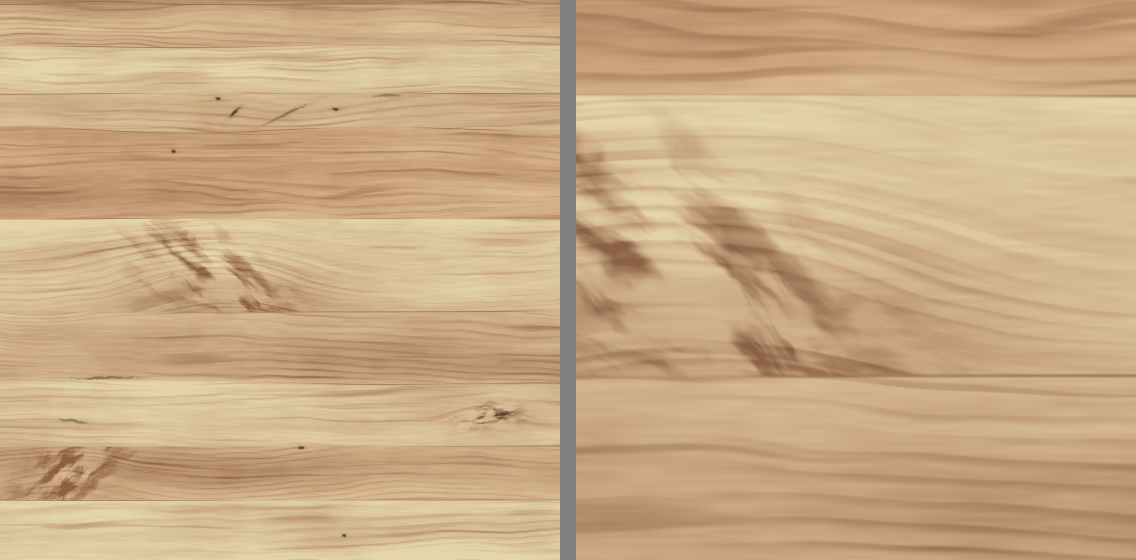
Left: the whole. Right: its middle third, enlarged.
This texture is drawn by a Shadertoy shader. Its source:

```glsl
#define GRAIN_WARP 0.065
#define BAND_CONTRAST 0.72
#define RING_DENSITY 85.0
#define RING_DEPTH 0.22
#define THREAD_DEPTH 0.28
#define FIBRE_DEPTH 0.24
#define SEAM_WIDTH 0.0018
#define MARK_WIDTH 0.0032

const vec3 DARK_WOOD = vec3(0.62, 0.47, 0.35);
const vec3 MID_WOOD = vec3(0.78, 0.65, 0.505);
const vec3 PALE_WOOD = vec3(0.885, 0.82, 0.66);
const vec3 SEAM_COLOR = vec3(0.50, 0.36, 0.26);
const vec3 MARK_COLOR = vec3(0.30, 0.21, 0.15);
const vec3 WARM_TINT = vec3(1.02, 0.98, 0.955);

// Plank borders from bottom to top
const float EDGES[11] = float[](0.0, 0.107, 0.203, 0.320, 0.443, 0.609,
                                0.768, 0.833, 0.918, 0.993, 1.0);
// Per plank: tone, rise in tone to the top, warmth, softness of lower border
const vec4 PLANKS[10] = vec4[](
    vec4(0.95, 0.04, 0.0, 0.0), vec4(0.56, -0.06, 0.5, 0.0),
    vec4(0.76, 0.20, 0.1, 0.0), vec4(0.58, 0.30, 0.2, 0.006),
    vec4(0.82, 0.26, 0.1, 0.001), vec4(0.55, 0.02, 0.9, 0.0),
    vec4(0.68, 0.06, 0.3, 0.006), vec4(0.90, 0.04, 0.0, 0.0),
    vec4(0.60, -0.10, 0.5, 0.004), vec4(0.25, 0.00, 0.3, 0.0));
// Figured areas: centre, angle, size
const vec4 SWIRLS[3] = vec4[](vec4(0.385, 0.503, -0.60, 1.0),
    vec4(0.125, 0.153, 0.65, 0.75), vec4(0.875, 0.257, 0.08, 0.35));
// Pits and checks: centre, half length, angle
const vec4 MARKS[11] = vec4[](
    vec4(0.895, 0.260, 0.020, 0.10), vec4(0.538, 0.201, 0.006, 0.0),
    vec4(0.310, 0.731, 0.005, 0.0), vec4(0.615, 0.043, 0.004, 0.0),
    vec4(0.420, 0.800, 0.013, 0.80), vec4(0.690, 0.829, 0.030, 0.06),
    vec4(0.510, 0.795, 0.045, 0.45), vec4(0.190, 0.325, 0.060, 0.03),
    vec4(0.600, 0.805, 0.008, 0.0), vec4(0.130, 0.248, 0.030, -0.15),
    vec4(0.390, 0.825, 0.006, -0.3));

float hash(vec2 p) {
    p = fract(p * vec2(0.1031, 0.1137));
    p += dot(p, p.yx + 33.33);
    return fract((p.x + p.y) * p.x * 17.0);
}
float noise(vec2 p) {
    vec2 cell = floor(p), f = fract(p);
    f = f * f * (3.0 - 2.0 * f);
    return mix(mix(hash(cell), hash(cell + vec2(1, 0)), f.x),
               mix(hash(cell + vec2(0, 1)), hash(cell + vec2(1, 1)), f.x), f.y);
}
float fbm(vec2 p) {
    float sum = 0.0, weight = 0.533;
    for (int i = 0; i < 4; i++, weight *= 0.5, p = p * 2.03 + 19.7)
        sum += weight * noise(p);
    return sum;
}
// Coordinates of d in a frame turned by the angle
vec2 turned(vec2 d, float angle) {
    return d * mat2(cos(angle), sin(angle), -sin(angle), cos(angle));
}

vec3 wood(vec2 p, int i) {
    vec4 plank = PLANKS[i];
    float height = (p.y - EDGES[i]) / (EDGES[i + 1] - EDGES[i]);
    vec2 seed = vec2(37.3, 61.7) * float(i + 1);
    float v = p.y + GRAIN_WARP * (fbm(p * vec2(2.0, 5.0) + seed) - 0.5);
    // Swirls lift the grain, with a brown lens and dark slanted ripples
    float figure = 0.0;
    for (int k = 0; k < 3; k++) {
        vec4 s = SWIRLS[k];
        if (s.y < EDGES[i] || s.y > EDGES[i + 1]) continue;
        vec2 d = (p - s.xy) / s.w;
        vec2 lift = d / vec2(0.2, 0.11), lens = (d - vec2(0.07, -0.02)) / vec2(0.24, 0.055);
        v -= 0.06 * s.w * exp(-dot(lift, lift));
        vec2 q = turned(d, s.z);
        q.y += 0.04 * (fbm(d * 16.0 + seed) - 0.5);
        vec2 e = q / vec2(0.14, 0.06);
        float ripple = fbm(q * vec2(19.0, 58.0) + seed);
        figure += 0.22 * exp(-dot(lens, lens))
                + exp(-dot(e, e)) * (0.1 + 1.3 * (smoothstep(0.38, 0.78, ripple) - 0.22));
    }
    // Broad bands, growth rings, sparse threads and fine fibres along the grain
    float bands = fbm(vec2(p.x * 1.1, v * 26.0) + seed);
    float phase = fract(v * RING_DENSITY + 5.0 * noise(vec2(p.x * 1.6, v * 9.0) + seed));
    float ring = smoothstep(0.4, 0.85, phase) * smoothstep(1.0, 0.85, phase);
    ring *= smoothstep(0.35, 0.8, noise(vec2(p.x * 3.0, v * 30.0) + seed + 7.0));
    float thread = smoothstep(0.68, 0.95, noise(vec2(p.x * 5.0, v * 190.0) + seed));
    float fibre = 0.5 * noise(vec2(p.x * 9.0, v * 260.0) + seed + 5.0)
                + 0.5 * noise(vec2(p.x * 40.0, p.y * 400.0));
    float blotch = fbm(p * vec2(8.0, 12.0) + seed + 3.0);
    float tone = plank.x + plank.y * (height * height - 0.33) - figure
               + BAND_CONTRAST * (bands - 0.5) + 0.3 * (blotch - 0.5)
               - RING_DEPTH * ring - THREAD_DEPTH * thread + FIBRE_DEPTH * (fibre - 0.4);
    tone = clamp(tone, -0.25, 1.04);
    vec3 color = tone < 0.5 ? mix(DARK_WOOD, MID_WOOD, tone * 2.0)
                            : mix(MID_WOOD, PALE_WOOD, tone * 2.0 - 1.0);
    return color * mix(vec3(1.0), WARM_TINT, plank.z);
}

void mainImage(out vec4 fragColor, in vec2 fragCoord) {
    vec2 p = fragCoord / iResolution.xy;
    float pixel = 1.0 / iResolution.y;
    vec3 color = wood(p, 0);
    // Planks, sharp or melting into each other, with worn glue seams
    for (int i = 1; i < 10; i++) {
        float soft = PLANKS[i].w, wave = noise(vec2(p.x * 3.0, float(i) * 4.3)) - 0.5;
        float above = p.y - EDGES[i] + (0.003 + 2.0 * soft) * wave;
        if (above < -0.02 || p.y > EDGES[i + 1] + 0.03) continue;
        color = mix(color, wood(p, i), smoothstep(-soft - pixel, soft + pixel, above));
        float seam = 1.0 - smoothstep(0.0, SEAM_WIDTH, abs(above));
        float wear = smoothstep(0.4, 0.95, noise(vec2(p.x * 6.0, float(i) * 9.0)));
        color = mix(color, SEAM_COLOR, seam * (0.08 + 0.5 * wear));
    }
    // Pits and checks with ragged rims and a soft stain
    for (int i = 0; i < 11; i++) {
        vec4 m = MARKS[i];
        vec2 q = turned(p - m.xy, m.w);
        q.y += 0.003 * (noise(p * 70.0) - 0.5);
        float r = length(q / vec2(m.z, MARK_WIDTH)) + 0.5 * (noise(p * 220.0) - 0.5);
        float dark = max(1.0 - smoothstep(0.3, 1.3, r), 0.22 * exp(-0.4 * r * r));
        color = mix(color, MARK_COLOR, dark * (m.z > 0.022 ? 0.45 : 0.85));
    }
    fragColor = vec4(color, 1.0);
}
```
